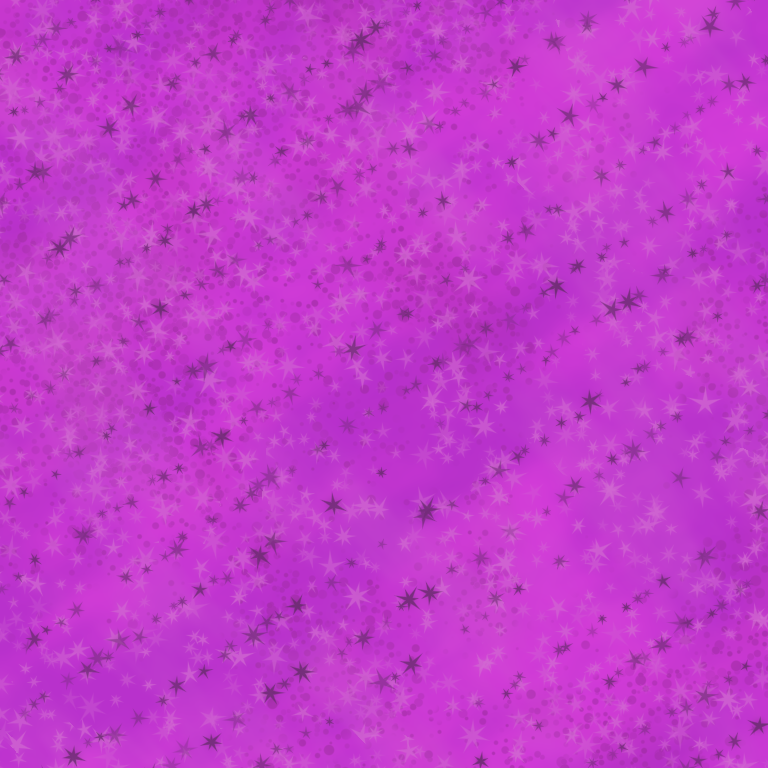
Reproduce this background procedurally as a three.js fragment shader.

```glsl
varying vec2 vUv;

const float TAU = 6.28319;
const float EDGE = 0.0012;

float hash(vec2 p) {
  return fract(sin(dot(p, vec2(127.1, 311.7))) * 43758.55);
}

float noise(vec2 p) {
  vec2 i = floor(p);
  vec2 f = fract(p);
  f = f * f * (3.0 - 2.0 * f);
  float low = mix(hash(i), hash(i + vec2(1.0, 0.0)), f.x);
  float high = mix(hash(i + vec2(0.0, 1.0)), hash(i + 1.0), f.x);
  return mix(low, high, f.y);
}

float fbm(vec2 p) {
  float sum = 0.0;
  float weight = 0.53;
  for (int i = 0; i < 4; i++) {
    sum += weight * noise(p);
    p = p * 2.03 + 17.3;
    weight *= 0.5;
  }
  return sum;
}

vec2 turn(vec2 p, float angle) {
  vec2 axis = vec2(cos(angle), sin(angle));
  return vec2(dot(p, axis), dot(p, vec2(-axis.y, axis.x)));
}

// Tapered rays of uneven length with a soft halo
float star(vec2 p, float radius, float rays, float spin, float seed) {
  float dist = length(p);
  float ray = (atan(p.y, p.x + 1e-6) / TAU + 0.5) * rays + spin;
  float index = mod(floor(ray), rays);
  float reach = radius * mix(0.6, 1.0, hash(vec2(index, seed)));
  float bend = (fract(ray) - 0.5) * TAU / rays;
  float taper = max(1.0 - dist / reach, 0.0);
  float width = 0.16 * radius * pow(taper, 1.6);
  float body = 1.0 - smoothstep(-EDGE, EDGE, dist * abs(sin(bend)) - width);
  body *= 1.0 - smoothstep(0.7, 1.0, dist / reach);
  float halo = 0.4 * exp(-7.0 * dist * dist / (radius * radius));
  halo *= 1.0 - smoothstep(0.7, 1.0, dist / radius);
  return body + halo * (1.0 - body);
}

// Stars strung along rows of a turned grid
float starField(vec2 uv, float angle, vec2 cell, vec2 sizes, float spread, float density, float seed) {
  vec2 p = turn(uv, angle) / cell;
  vec2 home = floor(p);
  float cover = 0.0;
  for (int y = -1; y <= 1; y++) {
    for (int x = -1; x <= 1; x++) {
      vec2 id = home + vec2(float(x), float(y));
      vec2 key = id + seed;
      float rowShift = (hash(vec2(key.y, seed)) - 0.5) * 0.4 * (1.0 - spread);
      vec2 jitter = vec2(hash(key + 3.1), 0.5 + rowShift + (hash(key + 7.7) - 0.5) * spread);
      float size = hash(key + 11.3);
      float radius = mix(sizes.x, sizes.y, size * size);
      float rays = 5.0 + floor(3.0 * hash(key + 19.9));
      float chance = density * (0.35 + 1.3 * noise(key * vec2(0.17, 0.6)));
      float strength = step(hash(key + 23.5), chance) * mix(0.35, 1.0, hash(key + 29.1));
      float shape = star((p - id - jitter) * cell, radius, rays, hash(key + 31.7), size);
      cover += shape * strength * (1.0 - cover);
    }
  }
  return cover;
}

// Round flecks, one per cell where the density allows
float flecks(vec2 uv, float cell, float density, float seed) {
  vec2 p = uv / cell;
  vec2 home = floor(p);
  float cover = 0.0;
  for (int y = -1; y <= 1; y++) {
    for (int x = -1; x <= 1; x++) {
      vec2 id = home + vec2(float(x), float(y));
      vec2 key = id + seed;
      vec2 center = id + vec2(hash(key), hash(key + 5.3));
      float radius = cell * mix(0.16, 0.42, hash(key + 9.1));
      float spot = 1.0 - smoothstep(-EDGE, EDGE, length(p - center) * cell - radius);
      float strength = mix(0.3, 1.0, hash(key + 13.7));
      cover = max(cover, spot * strength * smoothstep(0.0, 0.15, density - hash(key + 17.9)));
    }
  }
  return cover;
}

void main() {
  vec2 uv = vUv;

  // Cloudy diagonal bands
  float band = fbm(turn(uv, 0.6) * vec2(3.0, 8.5) + 4.0);
  float cloud = fbm(uv * 9.0 + 21.0);
  float tone = smoothstep(0.3, 0.7, mix(band, cloud, 0.35));
  vec3 color = mix(vec3(0.72, 0.19, 0.80), vec3(0.83, 0.235, 0.85), tone);

  // Fleck clusters, heavier toward the upper left
  float corner = 1.0 - smoothstep(0.1, 0.85, length(uv - vec2(0.1, 0.85)));
  float patches = smoothstep(0.45, 0.75, fbm(uv * 5.0 + 8.0));
  float density = clamp(0.65 * corner + 0.6 * patches, 0.0, 0.95);
  float specks = max(flecks(uv, 0.017, density, 2.0), flecks(uv, 0.011, density, 41.0));
  color = mix(color, vec3(0.64, 0.17, 0.65), 0.35 * density * smoothstep(0.3, 0.7, cloud));
  color = mix(color, vec3(0.62, 0.17, 0.63), 0.65 * specks);

  // Pale falling streams with a thin mist
  float stream = smoothstep(0.4, 0.75, fbm(turn(uv, -0.85) * vec2(5.0, 12.0) + 31.0));
  color = mix(color, vec3(0.81, 0.36, 0.82), 0.3 * stream);
  for (int i = 0; i < 3; i++) {
    float seed = 60.0 + 80.0 * float(i);
    float pale = starField(uv, -0.85, vec2(0.03, 0.034), vec2(0.012, 0.029), 0.9, 0.35 + 0.1 * stream, seed);
    color = mix(color, vec3(0.82, 0.42, 0.82), 0.75 * pale);
  }

  // Dark rising strands
  float dark = starField(uv, 0.6, vec2(0.024, 0.08), vec2(0.010, 0.025), 0.15, 0.8, 90.0);
  color = mix(color, vec3(0.42, 0.17, 0.44), 0.9 * dark);

  gl_FragColor = vec4(color, 1.0);
}
```
